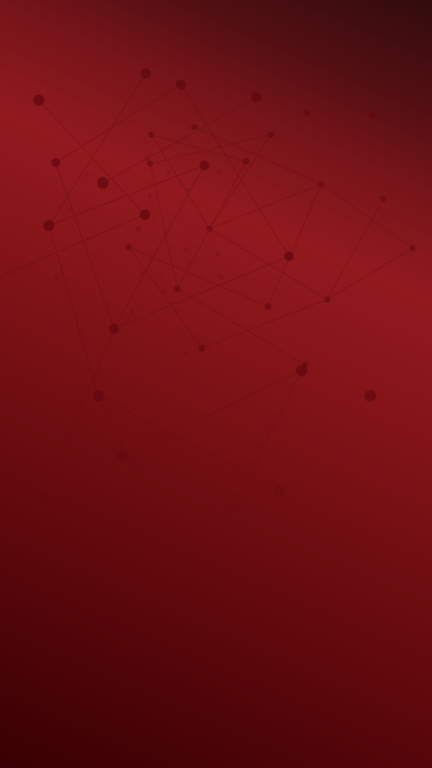
This background is drawn by a WebGL 1 fragment shader. Its source:

```glsl
precision highp float;

uniform vec2 u_resolution;

const float ASPECT = 16.0 / 9.0;
const vec3 NODE_COLOR = vec3(0.37, 0.025, 0.05);

float hash(vec2 p, float seed) {
  return fract(sin(dot(p, vec2(127.1, 311.7)) + seed * 17.3) * 4375.85);
}

// Colour ramp step between two positions
vec3 ramp(vec3 base, vec3 next, float from, float to, float t) {
  return mix(base, next, clamp((t - from) / (to - from), 0.0, 1.0));
}

vec3 backdrop(vec2 uv) {
  float t = 1.0 - uv.y - 0.2475 * uv.x;
  vec3 color = vec3(0.19, 0.045, 0.05);
  color = ramp(color, vec3(0.33, 0.06, 0.075), -0.25, -0.1, t);
  color = ramp(color, vec3(0.46, 0.08, 0.10), -0.1, 0.0, t);
  color = ramp(color, vec3(0.57, 0.10, 0.12), 0.0, 0.145, t);
  color = ramp(color, vec3(0.52, 0.08, 0.10), 0.145, 0.3, t);
  color = ramp(color, vec3(0.44, 0.055, 0.07), 0.3, 0.5, t);
  color = ramp(color, vec3(0.36, 0.03, 0.045), 0.5, 0.7, t);
  return ramp(color, vec3(0.22, 0.0, 0.01), 0.7, 1.0, t);
}

float segmentDistance(vec2 p, vec2 a, vec2 b) {
  vec2 ab = b - a;
  float h = clamp(dot(p - a, ab) / dot(ab, ab), 0.0, 1.0);
  return length(p - a - ab * h);
}

float cover(float distance, float radius, float blur) {
  return 1.0 - smoothstep(radius - blur, radius + blur, distance);
}

vec2 nodePosition(vec2 cell, float size, float seed) {
  vec2 jitter = vec2(hash(cell, seed), hash(cell, seed + 1.0));
  return (cell + 0.12 + 0.76 * jitter) * size;
}

// Presence of a node: random, and only inside an ellipse
float nodePresence(vec2 cell, vec2 node, vec2 center, vec2 radii, float seed) {
  float inside = step(length((node - center) / radii), 1.0);
  return inside * step(0.36, hash(cell, seed + 2.0));
}

// Jittered cells joined by long links; x holds the links, y the nodes
vec2 web(vec2 p, float size, vec2 center, vec2 radii, float radius, float seed) {
  float pixel = 1.0 / u_resolution.x;
  vec2 home = floor(p / size);
  vec2 ink = vec2(0.0);
  for (int j = -2; j <= 2; j++) {
    for (int i = -2; i <= 2; i++) {
      vec2 cell = home + vec2(float(i), float(j));
      vec2 node = nodePosition(cell, size, seed);
      float present = nodePresence(cell, node, center, radii, seed);
      float nodeRadius = radius * (0.85 + 0.3 * hash(cell, seed + 3.0));
      ink.y = max(ink.y, present * cover(length(p - node), nodeRadius, pixel));

      for (int k = 0; k < 4; k++) {
        float angle = float(k) * 0.8 - 0.5;
        vec2 hop = floor(2.3 * vec2(cos(angle), sin(angle)) + 0.5);
        vec2 other = nodePosition(cell + hop, size, seed);
        float linked = present * nodePresence(cell + hop, other, center, radii, seed);
        linked *= step(0.3, hash(cell, seed + 4.0 + float(k)));
        float line = cover(segmentDistance(p, node, other), 0.0012, pixel);
        ink.x = max(ink.x, linked * line);
      }
    }
  }
  return ink;
}

vec3 drawWeb(vec3 color, vec2 ink, float linkAlpha, float nodeAlpha) {
  return mix(color, NODE_COLOR, max(ink.x * linkAlpha, ink.y * nodeAlpha));
}

void main() {
  vec2 uv = gl_FragCoord.xy / u_resolution;
  vec2 p = uv * vec2(1.0, ASPECT);
  vec3 color = backdrop(uv);

  // Faint specks, small mesh, then large mesh
  vec2 specks = web(p, 0.09, vec2(0.33, 1.2), vec2(0.24, 0.28), 0.005, 3.0);
  vec2 fine = web(p, 0.13, vec2(0.64, 1.24), vec2(0.4, 0.36), 0.0075, 11.0);
  vec2 broad = web(p, 0.19, vec2(0.417, 1.083), vec2(0.556, 0.671), 0.0122, 23.0);

  // Meshes fade toward the bottom
  float fade = smoothstep(0.2, 0.55, uv.y);
  color = drawWeb(color, specks, 0.08, 0.25 * fade);
  color = drawWeb(color, fine, 0.32 * fade, 0.6 * fade);
  color = drawWeb(color, broad, 0.35 * fade, 0.7 * fade);
  gl_FragColor = vec4(color, 1.0);
}
```
